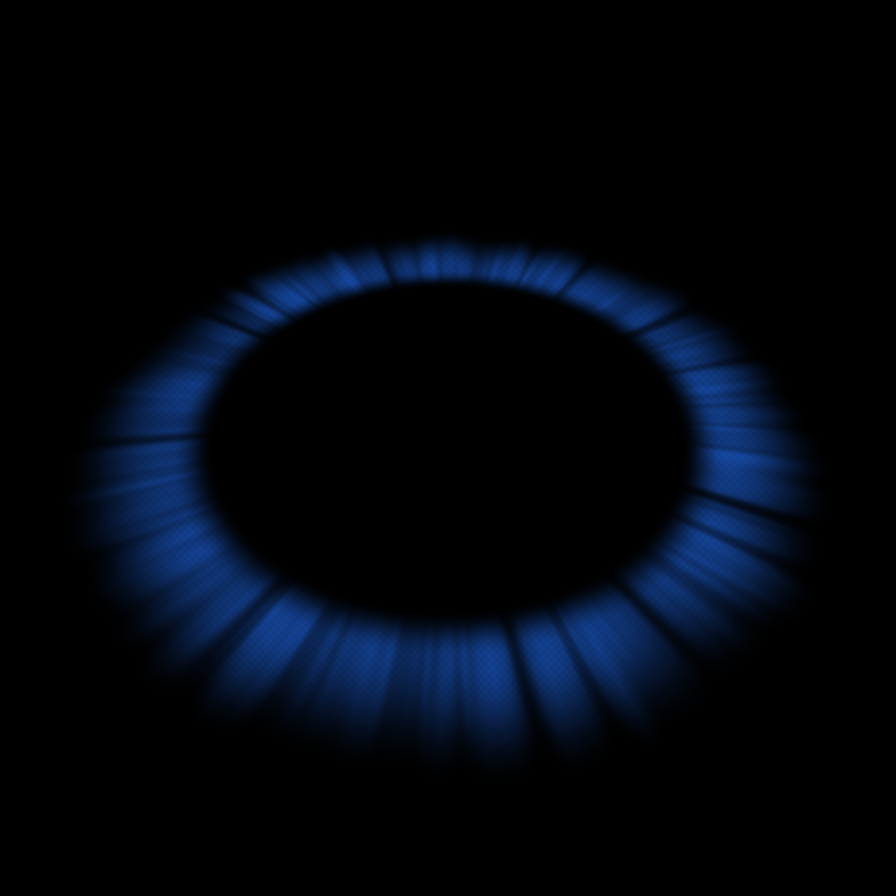
Write a WebGL 1 fragment shader that draws this background.

```glsl
precision highp float;
// A dark scene with a tilted, glowing blue ring made of fine radial streaks.

uniform vec2 u_resolution;

const float TAU = 6.2831853;

// Perspective of the plane that carries the ring
const vec2 RING_CENTER = vec2(0.5, 0.537);
const vec2 PLANE_SCALE = vec2(0.26, 0.176);
const float DEPTH_SLOPE = 0.218;

// Radial profile, in units of the inner radius
const float INNER_START = 0.98;
const float INNER_FULL = 1.15;
const float OUTER_FULL = 1.16;
const float OUTER_END = 1.55;
const float EDGE_RAGGED = 0.07;

// Streaks: cells per turn, and the angles of the darkest gaps
const float BROAD_CELLS = 46.0;
const float MEDIUM_CELLS = 118.0;
const float FINE_CELLS = 250.0;
const vec4 LOWER_GAPS = vec4(-1.376, -0.972, -2.164, -0.43);
const vec4 UPPER_GAPS = vec4(1.839, 2.588, -3.018, 0.571);
const float GAP_WIDTH = 0.026;
const float GAP_DEPTH = 0.62;

const float WEAVE_CELLS = 115.0;
const float WEAVE_DEPTH = 0.045;
const vec3 RING_BLUE = vec3(0.076, 0.255, 0.57);

float hash(vec2 p) {
  return fract(sin(dot(p, vec2(127.1, 311.7))) * 4375.85);
}

// Smooth noise around the circle, without a seam; turn runs from 0 to 1
float ringNoise(float turn, float cells, float seed) {
  float x = turn * cells;
  float cell = floor(x);
  float f = x - cell;
  float a = hash(vec2(mod(cell, cells), seed));
  float b = hash(vec2(mod(cell + 1.0, cells), seed));
  return mix(a, b, f * f * (3.0 - 2.0 * f));
}

// Undo the perspective: canvas position to position on the ring plane
vec2 toPlane(vec2 uv) {
  vec2 p = uv - RING_CENTER;
  float z = p.y / (PLANE_SCALE.y - DEPTH_SLOPE * p.y);
  return vec2(p.x * (1.0 + DEPTH_SLOPE * z) / PLANE_SCALE.x, z);
}

// Total darkness of four gaps at an angle
float gapShade(float angle, vec4 gaps) {
  vec4 d = mod(angle - gaps + 0.5 * TAU, TAU) - 0.5 * TAU;
  vec4 q = d / GAP_WIDTH;
  return dot(exp(-q * q), vec4(1.0));
}

void main() {
  vec2 uv = (gl_FragCoord.xy - 0.5 * u_resolution)
          / min(u_resolution.x, u_resolution.y) + 0.5;
  vec2 plane = toPlane(uv);
  float radius = length(plane);
  float angle = atan(plane.y, plane.x);
  float turn = angle / TAU + 0.5;

  // Radial streaks in three sizes
  float broad = ringNoise(turn, BROAD_CELLS, 1.0);
  float medium = ringNoise(turn, MEDIUM_CELLS, 2.0);
  float fine = ringNoise(turn, FINE_CELLS, 3.0);
  float drift = ringNoise(turn, MEDIUM_CELLS, 4.0);
  float streaks = 0.48 + 0.24 * broad + 0.26 * medium + 0.20 * fine;
  streaks *= 1.0 - 0.3 * smoothstep(0.65, 1.0, drift);

  // Dark gaps between the bundles of streaks
  float gaps = gapShade(angle, LOWER_GAPS) + gapShade(angle, UPPER_GAPS);
  streaks *= 1.0 - GAP_DEPTH * min(gaps, 1.0);

  // Quick rise at the inner rim, long ragged fade outward
  float ragged = radius + EDGE_RAGGED * (drift - 0.5);
  float glow = smoothstep(INNER_START, INNER_FULL, radius)
             * (1.0 - smoothstep(OUTER_FULL, OUTER_END, ragged));

  // Faint woven grain
  vec2 grain = sin(uv * TAU * WEAVE_CELLS);
  float weave = 1.0 + WEAVE_DEPTH * grain.x * grain.y;

  gl_FragColor = vec4(RING_BLUE * glow * streaks * weave, 1.0);
}
```
